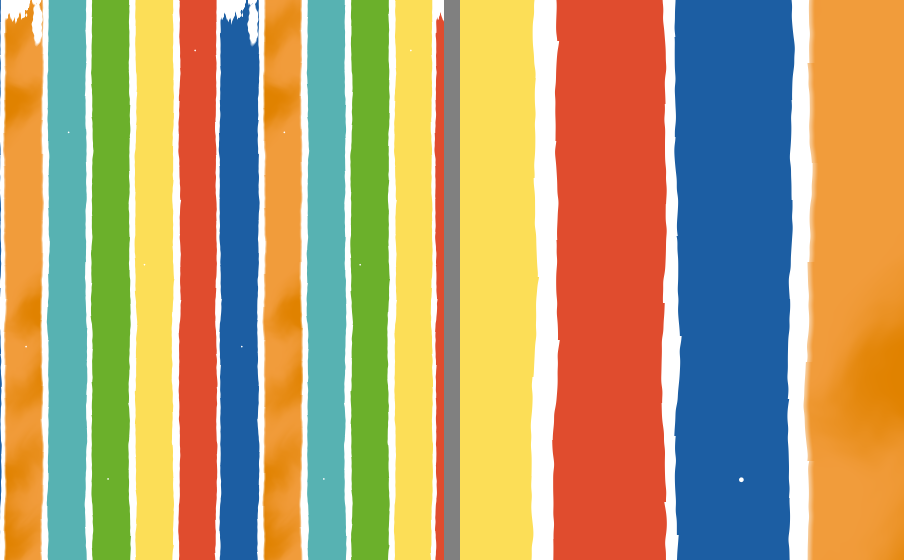
Left: the whole. Right: its middle third, enlarged.
Reproduce this pattern procedurally as a WebGL 2 fragment shader.

```glsl
#version 300 es
precision highp float;
// Hand-painted vertical stripes: six colours cycle over five brush-stroke shapes.
// Edges are layered sines with small chips; the orange paint is a warped-sine wash,
// and the first stroke of every five has a dry, ragged top.

uniform vec2 u_resolution;
out vec4 fragColor;

// Layout, in stripe pitches
const float STRIPES_ACROSS = 10.292;
const float LEFT_MARGIN = 0.047;
const float SHAPES = 5.0;        // strokes before the shapes repeat
const float COLOURS = 6.0;       // strokes before the colours repeat
const float HALF_WIDTH = 0.442;
const float WOBBLE = 0.015;
const float CHIP = 0.03;
const float SPECK_RADIUS = 0.018;
const float TAU = 6.28318531;

const vec3 PAPER = vec3(1.0);
const vec3 ORANGE_LIGHT = vec3(0.945, 0.61, 0.23);
const vec3 ORANGE_DARK = vec3(0.88, 0.51, 0.0);
const vec3 PAINT[6] = vec3[6](
    ORANGE_LIGHT,
    vec3(0.34, 0.70, 0.70),      // teal
    vec3(0.42, 0.69, 0.17),      // green
    vec3(0.99, 0.87, 0.34),      // yellow
    vec3(0.88, 0.30, 0.18),      // red
    vec3(0.11, 0.37, 0.64));     // blue

float hash(vec2 p) {
    p = fract(p * vec2(0.1031, 0.1137));
    p += dot(p, p.yx + 33.33);
    return fract((p.x + p.y) * p.x * 43.7);
}

// Sideways drift of one stroke edge at height y
float edgeOffset(float y, float seed) {
    float sum = 0.0, amp = WOBBLE, freq = 1.3;
    for (int i = 0; i < 5; i++) {
        float phase = seed * 7.1 + float(i) * 2.3;
        sum += amp * sin(y * freq + phase + sin(y * freq * 0.6 + seed * 3.0));
        amp *= 0.62;
        freq *= 2.1;
    }
    // Sharp chips that ease back into the edge
    float v = y * 1.3 + seed * 0.37;
    float size = hash(vec2(floor(v) + 7.0, seed * 5.0 + 3.0)) - 0.5;
    return sum + CHIP * size * exp(-5.0 * fract(v));
}

// Pigment density of the watercolour stroke, 0 to 1
float wash(vec2 p) {
    vec2 q = p;
    float freq = 2.0;
    for (int i = 0; i < 6; i++) {
        q += 0.4 / freq * sin(freq * q.yx + vec2(1.3, 4.1) * float(i));
        freq *= 1.8;
    }
    float pools = 0.5 + 0.5 * cos(TAU * (q.y - 0.8) / 1.68);
    float strength = smoothstep(1.0, 3.0, abs(q.y - 5.0));
    float side = (1.0 - 2.0 * q.x) * cos(TAU * (p.y - 2.5) / 10.0);
    return smoothstep(0.1, 1.15, (0.6 * pools + 0.2) * strength + 0.45 * side);
}

// Distance into the paint below the dry top; c.y is measured downwards
float dryTop(vec2 c) {
    float jag = 0.07 * sin(c.x * 24.0 + 1.0) + 0.05 * sin(c.x * 53.0 + 5.0 * c.y)
              + 0.03 * sin(c.x * 97.0 + 2.0);
    float depth = mix(0.43, 0.09, smoothstep(0.45, 0.66, c.x + 0.03 * sin(c.y * 30.0)));
    vec2 gap = (c - vec2(0.82, 0.55)) / vec2(0.115, 0.49);
    gap.x += 0.12 * sin(c.y * 13.0) + 0.06 * sin(c.y * 37.0);
    return min((c.y - depth - jag) * 0.4, (length(gap) - 1.0) * 0.115);
}

// Distance to the nearest pinhole in the repeating tile of strokes
float specks(vec2 p) {
    float d = 1.0;
    for (int i = 0; i < 5; i++) {
        float k = float(i) + 1.0;
        vec2 at = vec2(k - 0.7 + 0.4 * hash(vec2(k, 9.0)), 13.0 * fract(k * 0.618));
        d = min(d, length(vec2(mod(p.x, SHAPES), p.y) - at) - SPECK_RADIUS);
    }
    return d;
}

void main() {
    float pixel = STRIPES_ACROSS / u_resolution.x;
    vec2 p = vec2(gl_FragCoord.x, u_resolution.y - gl_FragCoord.y) * pixel;
    p.x -= LEFT_MARGIN;

    float cell = floor(p.x);
    float shape = mod(cell, SHAPES);
    int colour = int(mod(cell, COLOURS) + 0.5);
    vec2 c = vec2(p.x - cell, p.y);

    // Stroke outline
    float centre = 0.5 + 0.01 * shape;
    float halfWidth = HALF_WIDTH - 0.004 * shape;
    float left = centre - halfWidth + edgeOffset(c.y, shape * 2.0);
    float right = centre + halfWidth + edgeOffset(c.y, shape * 2.0 + 1.0);
    float inside = min(c.x - left, right - c.x);
    float body = inside;
    if (shape < 0.5) inside = min(inside, dryTop(c));
    inside = min(inside, specks(p));

    // Paint, with a pale rim on the watercolour stroke
    vec3 paint = PAINT[colour];
    if (colour == 0) {
        paint = mix(ORANGE_LIGHT, ORANGE_DARK, wash(c));
        paint = mix(paint, PAPER, 0.45 * (1.0 - smoothstep(0.0, 0.05, body)));
    }

    float cover = clamp(inside / pixel + 0.5, 0.0, 1.0);
    fragColor = vec4(mix(PAPER, paint, cover), 1.0);
}
```
